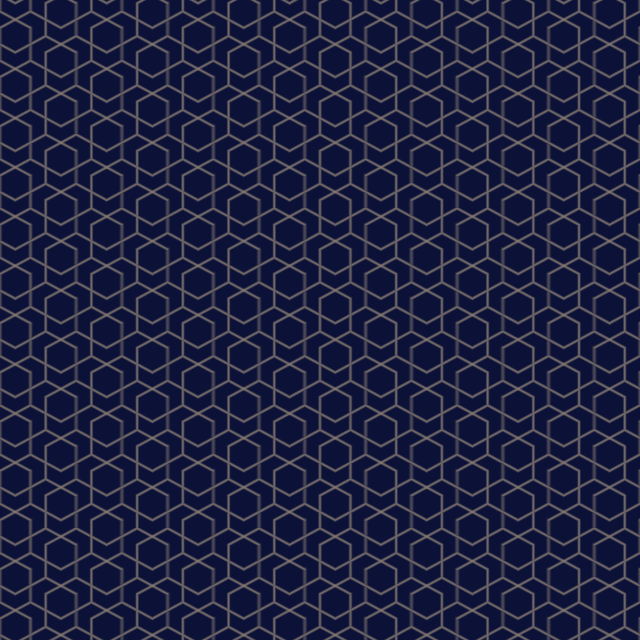
This pattern is drawn by a WebGL 1 fragment shader. Its source:

```glsl
precision highp float;
// Interlaced hexagon lattice: thin beige lines on deep navy.
// Tall hexagons, stacked tip to tip in staggered columns, are crossed by a
// zigzag base; every line is a distance in a folded, mirrored cell.

uniform vec2 u_resolution;

const vec2 GRID = vec2(14.0, 13.0);         // columns (two per repeat), rows
const vec2 PHASE = vec2(0.333, 0.268);      // first hexagon centre, in cells
const float THIRD = 1.0 / 3.0;              // hexagon half width and half height
const float SLOPE = 0.5;                    // diagonal rise, in cells
const float LINE_HALF = 0.0036;             // soft line half width, canvas units
const float LINE_STRENGTH = 0.82;
const float SOFT_WIDEN = 1.4;               // soft uprights are wider
const float SOFT_FADE = 0.62;               // and fainter
const float SOFT_CENTRE = 0.28;             // where right-hand sides are softest
const float TAU = 6.28318;
const vec3 NAVY = vec3(0.047, 0.067, 0.215);
const vec3 BEIGE = vec3(0.53, 0.485, 0.45);

// Signed offset from the nearest whole number.
float wrapHalf(float v) {
  return fract(v + 0.5) - 0.5;
}

// Distance to a segment, measured in canvas units.
float segmentDistance(vec2 p, vec2 a, vec2 b) {
  vec2 pa = (p - a) / GRID;
  vec2 ba = (b - a) / GRID;
  return length(pa - ba * clamp(dot(pa, ba) / dot(ba, ba), 0.0, 1.0));
}

// Distance to a sloped line from its vertical offset in cells.
float slopedDistance(float offset) {
  float canvasSlope = SLOPE * GRID.x / GRID.y;
  return abs(wrapHalf(offset)) / GRID.y * inversesqrt(1.0 + canvasSlope * canvasSlope);
}

float softLine(float d, float halfWidth) {
  return LINE_STRENGTH * (1.0 - smoothstep(0.0, halfWidth, d));
}

void main() {
  vec2 uv = gl_FragCoord.xy / u_resolution;
  float halfWidth = max(LINE_HALF, 1.2 / min(u_resolution.x, u_resolution.y));

  // Staggered cell, centred on a hexagon and mirrored left to right
  vec2 grid = uv * GRID - PHASE;
  float column = floor(grid.x + 0.5);
  float side = grid.x - column;
  vec2 p = vec2(abs(side), wrapHalf(grid.y - 0.5 * column));

  // Zigzag forming the small base, and the one crossing at the tips
  float base = softLine(slopedDistance(p.y + THIRD - SLOPE * p.x), halfWidth);
  float arms = softLine(slopedDistance(p.y - 0.5 + SLOPE * abs(p.x - THIRD)), halfWidth);

  // Hexagon top edges
  float capDistance = segmentDistance(p, vec2(0.0, THIRD), vec2(THIRD, THIRD * SLOPE));
  float cap = softLine(capDistance, halfWidth);

  // Upright sides, from the top edges down to the next zigzag peak
  float uprightDistance = segmentDistance(p, vec2(THIRD, THIRD * SLOPE), vec2(THIRD, -0.5));

  // Softness swaps between left and right sides across the canvas
  float beat = 0.5 + 0.5 * sign(side) * cos(TAU * (uv.x - SOFT_CENTRE));
  float soft = smoothstep(0.3, 0.7, beat);
  float upright = softLine(uprightDistance, halfWidth * mix(1.0, SOFT_WIDEN, soft));
  upright *= mix(1.0, SOFT_FADE, soft);

  // Crossings brighten, plain joints do not
  float crossing = 1.0 - (1.0 - arms) * (1.0 - cap);
  float ink = max(max(base, upright), crossing);
  gl_FragColor = vec4(mix(NAVY, BEIGE, ink), 1.0);
}
```
